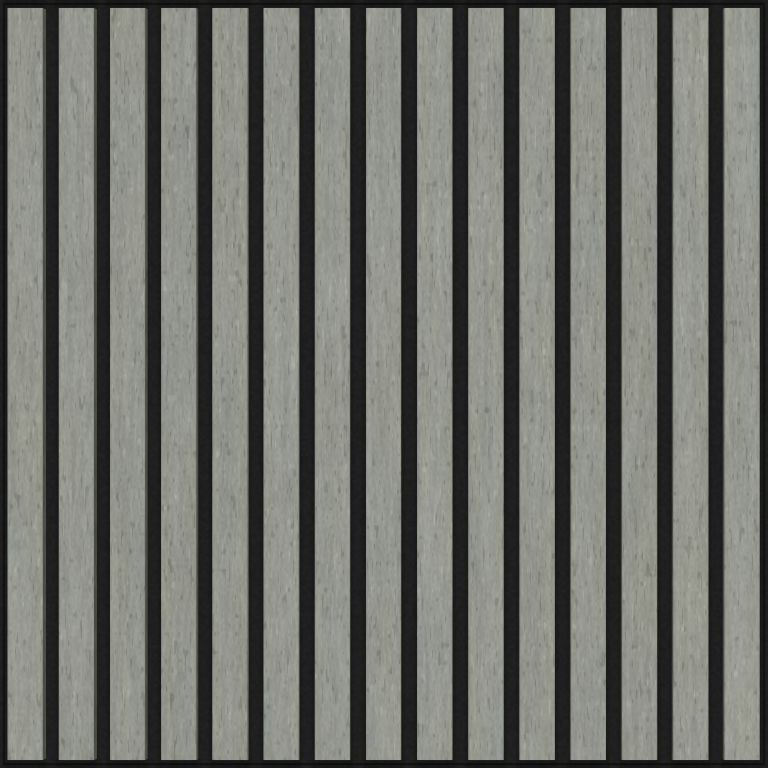
This texture is drawn by a three.js fragment shader. Its source:

```glsl
// Fifteen upright grey wood slats with fine grain on a black felt panel.
#define SLATS 15.0
#define FACE_WIDTH 0.0460
#define FIRST_LEFT 0.0098
#define END_MARGIN 0.0103
#define SIDE_DEPTH 0.0046
#define EDGE 0.0007
#define GRAIN 0.075
#define FELT_GRAIN 0.035
#define WOOD vec3(0.585, 0.594, 0.562)
#define WOOD_SIDE vec3(0.30, 0.30, 0.28)
#define FELT vec3(0.122, 0.122, 0.124)

varying vec2 vUv;

float hash(vec2 p) {
  vec3 q = fract(vec3(p.xyx) * 0.1031);
  q += dot(q, q.yzx + 33.33);
  return fract((q.x + q.y) * q.z);
}

float noise(vec2 p) {
  vec2 i = floor(p), f = fract(p);
  f = f * f * (3.0 - 2.0 * f);
  return mix(mix(hash(i), hash(i + vec2(1.0, 0.0)), f.x),
             mix(hash(i + vec2(0.0, 1.0)), hash(i + vec2(1.0, 1.0)), f.x), f.y);
}

// Smooth coverage of the interval from lo to hi.
float band(float x, float lo, float hi) {
  return smoothstep(lo - EDGE, lo + EDGE, x) * (1.0 - smoothstep(hi - EDGE, hi + EDGE, x));
}

vec3 feltColor(vec2 uv, float x) {
  float fuzz = 0.6 * noise(uv * 260.0) + 0.4 * noise(uv * 480.0 + 17.0);
  vec3 color = FELT + FELT_GRAIN * (fuzz - 0.5);
  // Contact shadow beside the slats.
  float gap = 1.0 / SLATS - FACE_WIDTH;
  float fromSlat = min(x - FACE_WIDTH, FACE_WIDTH + gap - x);
  color *= mix(0.80, 1.0, smoothstep(0.0, 0.35 * gap, fromSlat));
  // Dark seam just inside the panel rim.
  vec2 rim = min(uv, 1.0 - uv);
  float seam = band(min(rim.x, rim.y), 0.0035, 0.0065);
  return color * (1.0 - 0.4 * seam);
}

vec3 woodColor(vec2 uv, float x, float id) {
  vec2 p = vec2(x, uv.y) + vec2(id * 3.17, id * 1.73);
  p.x += 0.0025 * (noise(p * vec2(40.0, 14.0)) - 0.5);
  float streaks = noise(p * vec2(190.0, 9.0)) - 0.5;
  float fibres = noise(p * vec2(410.0, 55.0)) - 0.5;
  float speckle = noise(p * vec2(460.0, 230.0)) - 0.5;
  float blotch = noise(p * vec2(28.0, 11.0)) - 0.5;
  float tone = 0.45 * streaks + 0.60 * fibres + 0.55 * speckle + 0.25 * blotch;
  vec3 color = WOOD + GRAIN * tone;
  // Short dark pores and pale flecks.
  float pores = smoothstep(0.76, 0.95, noise(p * vec2(360.0, 85.0) + 41.0));
  float flecks = smoothstep(0.82, 0.97, noise(p * vec2(300.0, 70.0) + 83.0));
  color += 0.045 * flecks - 0.070 * pores;
  // Warm and cool drift, plus a small shift for each slat.
  color += vec3(0.012, 0.005, -0.014) * (noise(p * vec2(70.0, 7.0) + 9.0) - 0.5);
  color += 0.012 * (hash(vec2(id, 5.0)) - 0.5);
  // Slightly darker arrises.
  float arris = min(x, FACE_WIDTH - x);
  return color * mix(0.90, 1.0, smoothstep(0.0, 0.0022, arris));
}

void main() {
  float pitch = 1.0 / SLATS;
  // Cells start half a gap before each face so both sides fit.
  float halfGap = 0.5 * (pitch - FACE_WIDTH);
  float along = (vUv.x - FIRST_LEFT + halfGap) * SLATS;
  float id = clamp(floor(along), 0.0, SLATS - 1.0);
  float x = vUv.x - FIRST_LEFT - id * pitch;

  vec3 color = feltColor(vUv, x < 0.0 ? x + pitch : x);

  // Visible slat sides widen away from the panel centre.
  float offset = (id + 0.5) / SLATS * 2.0 - 1.0;
  float rightSide = SIDE_DEPTH * max(-offset, 0.0);
  float leftSide = 0.5 * SIDE_DEPTH * max(offset, 0.0);
  float cut = 0.5 * max(max(x - FACE_WIDTH, -x), 0.0);
  float sideEnds = band(vUv.y, END_MARGIN + cut, 1.0 - END_MARGIN - cut);
  float side = band(x, -leftSide, FACE_WIDTH + rightSide) * sideEnds;
  float sideGrain = noise(vec2(x * 400.0 + id * 7.0, vUv.y * 70.0)) - 0.5;
  color = mix(color, WOOD_SIDE + 0.05 * sideGrain, side);

  // Front faces.
  float face = band(x, 0.0, FACE_WIDTH) * band(vUv.y, END_MARGIN, 1.0 - END_MARGIN);
  color = mix(color, woodColor(vUv, x, id), face);

  gl_FragColor = vec4(color, 1.0);
}
```
